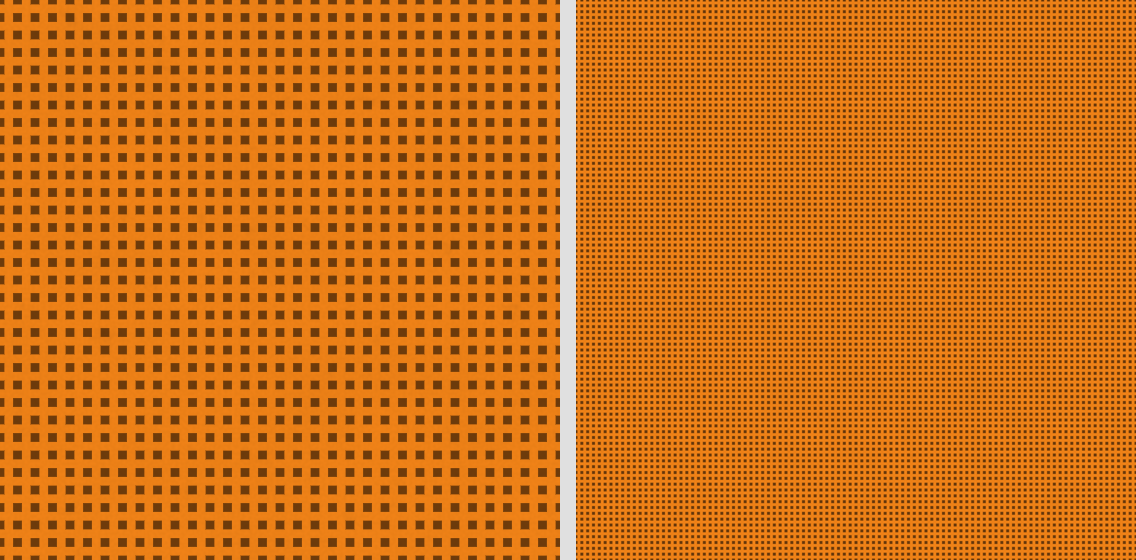
Left, the tile; right, the same tile 3 across and 3 down.
Give the GLSL for this pattern, as a Shadertoy shader.

```glsl
// Grid of small dark brown squares on an orange ground, 32 by 32 repeats,
// drawn with a box distance in a repeated cell. Wrapping gradient noise adds
// faint broad mottling, sparse smudges and a fine paper grain.

const float REPEATS = 32.0;
const float HALF_SIDE = 0.25; // half the side of a square, in cells
const vec3 ORANGE = vec3(0.926, 0.502, 0.088);
const vec3 BROWN = vec3(0.428, 0.230, 0.042);

// Pseudo-random unit gradient for a lattice point, wrapped at the period
vec2 latticeGradient(vec2 point, float period, float seed) {
    uvec2 q = uvec2(mod(point, period));
    uint h = q.x * 1597u + q.y * 51749u + uint(seed) * 7919u;
    h = (h ^ (h >> 15u)) * 73244475u;
    h = (h ^ (h >> 13u)) * 73244475u;
    h ^= h >> 16u;
    float angle = 6.28319 * float(h & 65535u) / 65536.0;
    return vec2(cos(angle), sin(angle));
}

// Tileable gradient noise, roughly -0.7 to 0.7
float gradientNoise(vec2 uv, float period, float seed) {
    vec2 p = uv * period;
    vec2 i = floor(p);
    vec2 f = p - i;
    vec2 w = f * f * f * (f * (f * 6.0 - 15.0) + 10.0);
    vec2 e = vec2(1.0, 0.0);
    float a = dot(latticeGradient(i, period, seed), f);
    float b = dot(latticeGradient(i + e.xy, period, seed), f - e.xy);
    float c = dot(latticeGradient(i + e.yx, period, seed), f - e.yx);
    float d = dot(latticeGradient(i + e.xx, period, seed), f - e.xx);
    return mix(mix(a, b, w.x), mix(c, d, w.x), w.y);
}

// Octaves of noise with whole-number periods
float fractalNoise(vec2 uv, float period, float seed) {
    float sum = 0.0;
    float amplitude = 0.5;
    for (int octave = 0; octave < 4; octave++) {
        sum += amplitude * gradientNoise(uv, period, seed + float(octave));
        period *= 2.0;
        amplitude *= 0.5;
    }
    return sum;
}

// Signed distance to an axis-aligned square
float squareDistance(vec2 p, float halfSide) {
    vec2 d = abs(p) - halfSide;
    return max(d.x, d.y);
}

// Brightness factor of the worn surface
float surfaceWear(vec2 uv) {
    float mottling = fractalNoise(uv, 5.0, 1.0);
    float smudges = smoothstep(0.16, 0.42, fractalNoise(uv, 19.0, 11.0));
    float grain = gradientNoise(uv, 160.0, 23.0);
    return 1.0 + 0.035 * mottling - 0.035 * smudges + 0.025 * grain;
}

void mainImage(out vec4 fragColor, in vec2 fragCoord) {
    vec2 uv = fragCoord / iResolution.xy;

    // Squares centred on the cell corners, so the outer ones wrap
    vec2 cell = fract(uv * REPEATS + 0.5) - 0.5;
    float pixel = REPEATS / min(iResolution.x, iResolution.y);
    float d = squareDistance(cell, HALF_SIDE);
    float coverage = clamp(0.5 - d / pixel, 0.0, 1.0);

    vec3 color = mix(ORANGE, BROWN, coverage) * surfaceWear(uv);
    fragColor = vec4(color, 1.0);
}
```
